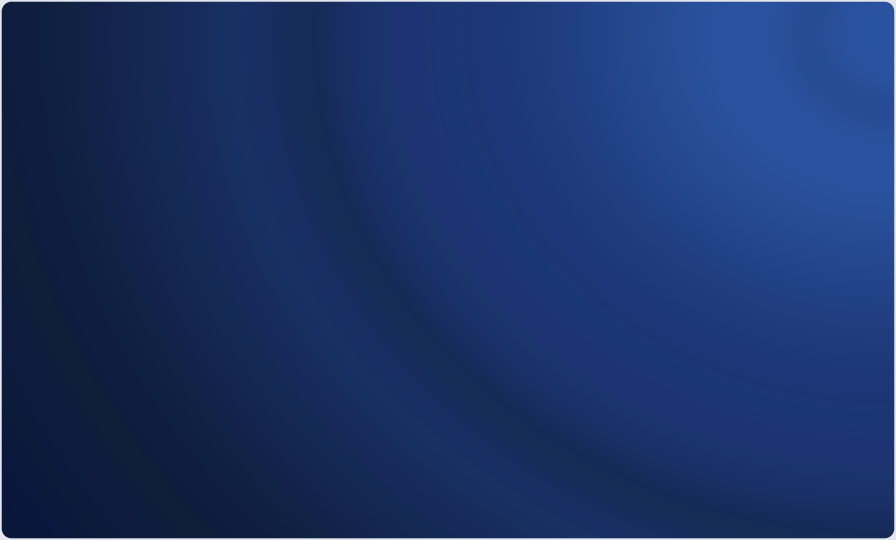
Write a WebGL 1 fragment shader that draws this background.

```glsl
precision highp float;
// A deep blue rounded panel lit from its upper right corner.
// Colour depends on a slightly flattened distance from the light, with
// soft concentric rings laid over the falloff and a thin pale frame.
uniform vec2 u_resolution;

// Soft ring: 1 on the given radius, fading over the given width.
float ring(float dist, float radius, float width) {
  float t = (dist - radius) / width;
  return exp(-t * t);
}

float roundedBox(vec2 p, vec2 halfSize, float radius) {
  vec2 q = abs(p) - halfSize + radius;
  return length(max(q, 0.0)) + min(max(q.x, q.y), 0.0) - radius;
}

void main() {
  vec2 p = gl_FragCoord.xy / u_resolution.y;
  vec2 size = vec2(u_resolution.x / u_resolution.y, 1.0);

  // Distance from the light, in canvas heights
  float d = length((p - vec2(size.x - 0.005, 0.935)) * vec2(1.0, 1.16));

  // Falloff from bright blue to navy
  vec3 color = mix(vec3(0.165, 0.325, 0.625), vec3(0.110, 0.213, 0.460), smoothstep(0.25, 0.80, d));
  color = mix(color, vec3(0.090, 0.172, 0.365), smoothstep(0.75, 1.28, d));
  color = mix(color, vec3(0.055, 0.113, 0.235), smoothstep(1.22, 1.68, d));
  color = mix(color, vec3(0.035, 0.085, 0.230), smoothstep(1.70, 1.98, d));

  // Dark and light rings
  color -= vec3(0.014, 0.030, 0.045) * ring(d, 0.16, 0.06);
  color -= vec3(0.010, 0.020, 0.055) * ring(d, 1.08, 0.07);
  color += vec3(0.004, 0.014, 0.024) * ring(d, 1.21, 0.06);

  // Faint shifts of hue between neighbouring rings
  color += vec3(0.002, -0.004, 0.005) * sin(d * 44.0) * smoothstep(0.5, 0.9, d);

  // Rounded pale frame
  float edge = roundedBox(p - 0.5 * size, 0.5 * size - 0.0032, 0.018);
  float outside = clamp(edge * u_resolution.y + 0.5, 0.0, 1.0);
  gl_FragColor = vec4(mix(color, vec3(0.89, 0.90, 0.93), outside), 1.0);
}
```
